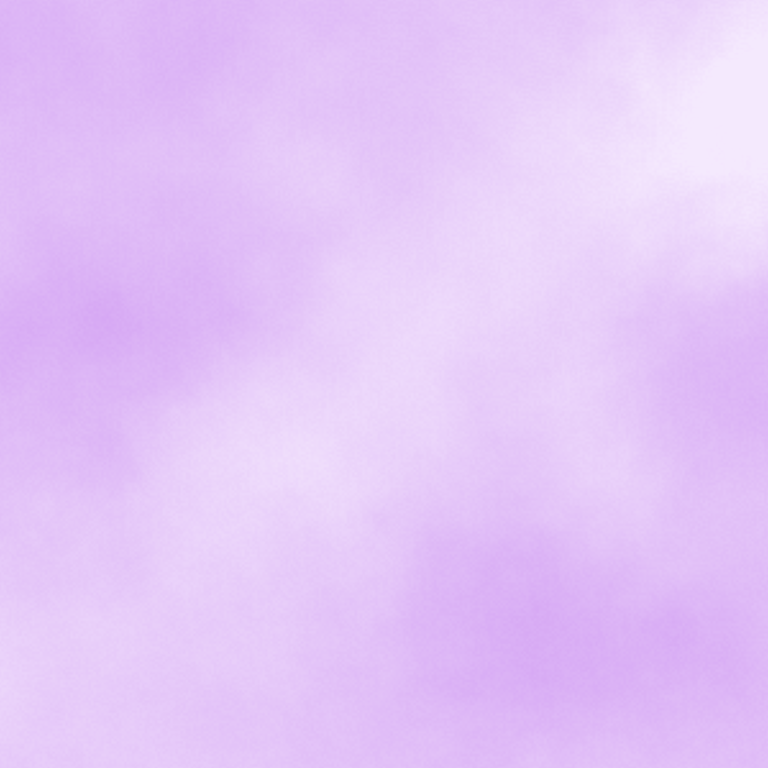
Give the GLSL for this texture, as a Shadertoy shader.

```glsl
// Soft lilac watercolour wash with a pale diagonal band, cloudy mottling and fine paper grain.
#define DEEP_LILAC vec3(0.860, 0.700, 0.962)
#define PALE_LILAC vec3(0.930, 0.852, 0.984)
#define BASE_TONE 0.50
#define BAND_ANGLE 0.66
#define BAND_WIDTH 0.19
#define BAND_LIGHT 0.45
#define EDGE_WARP 0.22
#define MOTTLE_SCALE 4.5
#define MOTTLE_AMOUNT 0.75
#define GRAIN_SCALE 300.0
#define GRAIN_AMOUNT 0.16

float hash(vec2 p) {
    return fract(sin(dot(p, vec2(127.1, 311.7))) * 43758.5453);
}

float valueNoise(vec2 p) {
    vec2 cell = floor(p), f = fract(p);
    f = f * f * (3.0 - 2.0 * f);
    float low = mix(hash(cell), hash(cell + vec2(1, 0)), f.x);
    float high = mix(hash(cell + vec2(0, 1)), hash(cell + vec2(1, 1)), f.x);
    return mix(low, high, f.y);
}

// Layered noise centred on zero; each octave is turned to hide the grid
float cloud(vec2 p) {
    float sum = 0.0, weight = 0.42;
    mat2 turn = mat2(0.8, 0.6, -0.6, 0.8);
    for (int i = 0; i < 5; i++) {
        sum += weight * (valueNoise(p) - 0.5);
        p = turn * p * 2.03 + 17.3;
        weight *= 0.6;
    }
    return sum;
}

// Soft elliptical pool of pigment
float pool(vec2 p, vec2 centre, vec2 radius) {
    vec2 d = (p - centre) / radius;
    return exp(-pow(dot(d, d), 1.3));
}

void mainImage(out vec4 fragColor, in vec2 fragCoord) {
    vec2 uv = fragCoord / iResolution.xy;

    // Ragged, bleeding outlines
    vec2 warp = vec2(cloud(uv * 5.0 + 3.1), cloud(uv * 5.0 + 41.7));
    vec2 p = uv + EDGE_WARP * warp;

    // Pale diagonal band, brighter towards the upper right
    vec2 along = vec2(cos(BAND_ANGLE), sin(BAND_ANGLE));
    vec2 fromBand = p - vec2(0.55, 0.54);
    float across = dot(fromBand, vec2(-along.y, along.x)) / BAND_WIDTH;
    float tone = BASE_TONE + exp(-across * across) * (BAND_LIGHT + 0.25 * dot(fromBand, along));
    tone += 0.55 * pool(p, vec2(1.02, 0.90), vec2(0.20, 0.22));

    // Deeper pools around the band
    tone -= 0.48 * pool(p, vec2(0.12, 0.94), vec2(0.20, 0.16));
    tone -= 0.48 * pool(p, vec2(0.17, 0.60), vec2(0.21, 0.16));
    tone -= 0.38 * pool(p, vec2(0.00, 0.42), vec2(0.14, 0.20));
    tone -= 0.62 * pool(p, vec2(0.78, 0.16), vec2(0.20, 0.18));
    tone -= 0.32 * pool(p, vec2(0.55, 0.14), vec2(0.16, 0.20));
    tone -= 0.50 * pool(p, vec2(0.97, 0.55), vec2(0.16, 0.17));

    // Cloudy mottling and paper grain
    tone += MOTTLE_AMOUNT * cloud(uv * MOTTLE_SCALE + 9.4);
    tone += GRAIN_AMOUNT * (valueNoise(uv * GRAIN_SCALE) - 0.5);

    vec3 colour = mix(DEEP_LILAC, PALE_LILAC, clamp(tone, -0.3, 1.4));
    fragColor = vec4(clamp(colour, 0.0, 1.0), 1.0);
}
```
